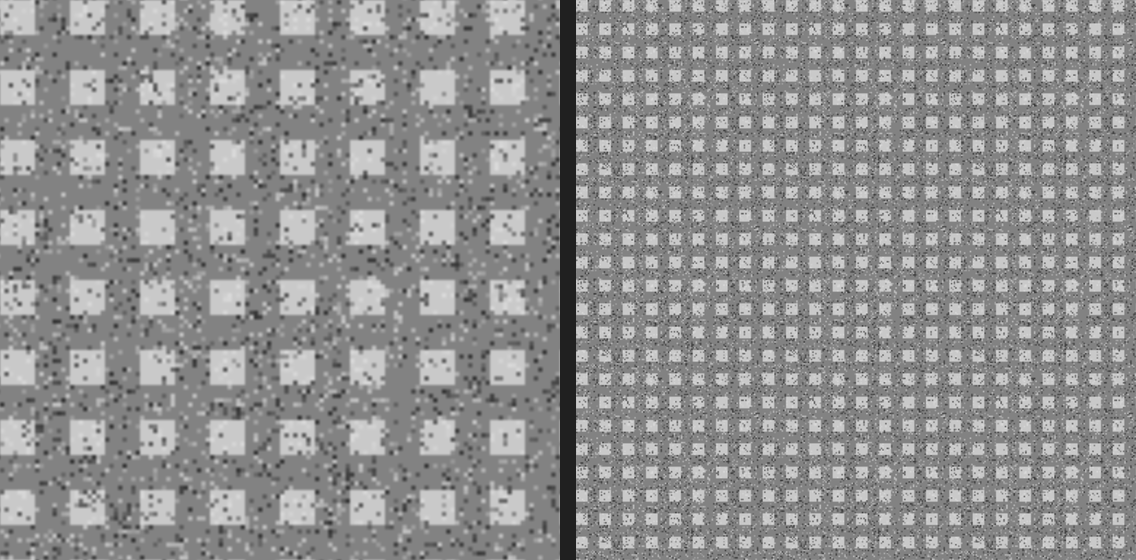
Left, the tile; right, the same tile 3 across and 3 down.
A WebGL 1 fragment shader for this pattern:

```glsl
precision highp float;

uniform vec2 u_resolution;

const float REPEATS = 8.0;
const float GRAINS = 128.0;
const float PATCHES = 16.0;
const float SQUARE_SIZE = 0.5;
const float GROUND_GRAY = 0.51;
const float SQUARE_GRAY = 0.79;

float hash(vec2 p, float seed) {
  vec3 q = fract(vec3(p.xyx) * vec3(0.1031, 0.1030, 0.0973) + seed * 0.137);
  q += dot(q, q.yzx + 33.33);
  return fract((q.x + q.y) * q.z);
}

// Dot product of a wrapped lattice gradient with the offset to it
float gradientDot(vec2 corner, vec2 offset, float period) {
  float angle = 6.28318 * hash(mod(corner, period), 5.0);
  return dot(vec2(cos(angle), sin(angle)), offset);
}

float gradientNoise(vec2 p, float period) {
  vec2 i = floor(p);
  vec2 f = p - i;
  vec2 w = f * f * f * (f * (f * 6.0 - 15.0) + 10.0);
  vec2 e = vec2(1.0, 0.0);
  float low = mix(gradientDot(i, f, period),
                  gradientDot(i + e.xy, f - e.xy, period), w.x);
  float high = mix(gradientDot(i + e.yx, f - e.yx, period),
                   gradientDot(i + e.xx, f - e.xx, period), w.x);
  return mix(low, high, w.y);
}

// One square in the upper left quarter of each repeat
float squareMask(vec2 uv, float repeats, float size) {
  vec2 cell = fract(uv * repeats);
  return step(cell.x, size) * step(1.0 - size, cell.y);
}

// Gray of a single grain: base tone with occasional dark or light specks
float grainTone(vec2 index, float grains) {
  vec2 id = mod(index, grains);
  vec2 uv = (id + 0.5) / grains;
  float square = squareMask(uv, REPEATS, SQUARE_SIZE);
  float density = 0.105 + 0.09 * gradientNoise(uv * PATCHES, PATCHES);
  float pick = hash(id, 1.0);
  float strength = hash(id, 2.0);
  float dark = step(pick, density);
  float light = step(1.0 - density, pick);
  float tone = mix(GROUND_GRAY, SQUARE_GRAY, square);
  tone *= 1.0 - dark * mix(0.2, 0.6, strength);
  return tone + light * mix(0.08, 0.26, strength) * mix(1.0, 0.25, square);
}

// Soft blend between the four nearest grains
float softGrains(vec2 uv, float grains) {
  vec2 p = uv * grains - 0.5;
  vec2 i = floor(p);
  vec2 w = smoothstep(0.0, 1.0, p - i);
  vec2 e = vec2(1.0, 0.0);
  float low = mix(grainTone(i, grains), grainTone(i + e.xy, grains), w.x);
  float high = mix(grainTone(i + e.yx, grains), grainTone(i + e.xx, grains), w.x);
  return mix(low, high, w.y);
}

void main() {
  vec2 uv = gl_FragCoord.xy / u_resolution;
  gl_FragColor = vec4(vec3(softGrains(uv, GRAINS)), 1.0);
}
```
